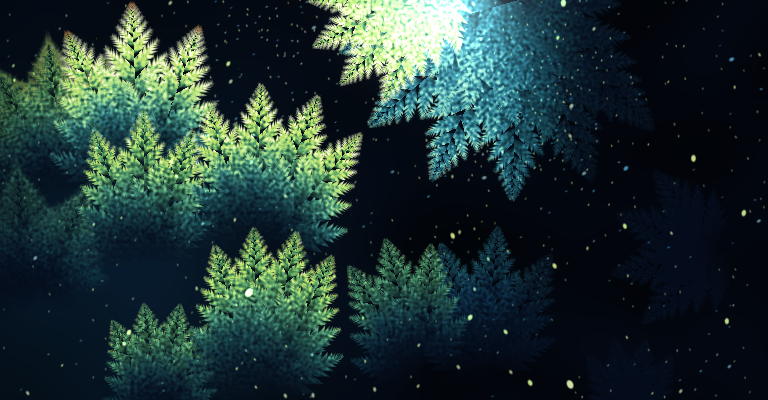
This background is drawn by a Shadertoy shader. Its source:

```glsl
const vec3 NIGHT = vec3(0.016, 0.042, 0.100);
const vec3 MOSS  = vec3(0.16, 0.31, 0.19);
const vec3 TEAL  = vec3(0.06, 0.25, 0.36);
const vec3 FERN  = vec3(0.37, 0.65, 0.40);
const vec3 SKY   = vec3(0.15, 0.50, 0.68);
const vec3 LIME  = vec3(0.76, 0.90, 0.42);
const vec3 ICE   = vec3(0.50, 0.86, 0.88);
const vec3 CREAM = vec3(0.97, 0.99, 0.82);
const vec3 EMBER = vec3(0.95, 0.42, 0.12);
const vec2 LAMP  = vec2(1.12, 1.03);   // centre of the bright bloom
const vec2 TWIG  = vec2(0.66, 0.751);  // direction of a side branch
const float TAPER = 0.74;              // size ratio of successive side branches
const float TWIG_REACH  = 0.55;
const float BLADE_WIDTH = 0.35;
const float GRAIN_SCALE = 110.0;
const float GRAIN_DEPTH = 1.1;
const float SPARK_SIZE  = 0.06;

vec2 hash2(vec2 p) {
    vec3 h = fract(p.xyx * vec3(0.1031, 0.1030, 0.0973));
    h += dot(h, h.yzx + 33.33);
    return fract((h.xx + h.yz) * h.zy);
}

float gradientNoise(vec2 p) {
    vec2 i = floor(p), f = fract(p), u = f * f * (3.0 - 2.0 * f);
    vec2 e = vec2(1.0, 0.0);
    float a = dot(hash2(i) * 2.0 - 1.0, f);
    float b = dot(hash2(i + e) * 2.0 - 1.0, f - e);
    float c = dot(hash2(i + e.yx) * 2.0 - 1.0, f - e.yx);
    float d = dot(hash2(i + 1.0) * 2.0 - 1.0, f - 1.0);
    return mix(mix(a, b, u.x), mix(c, d, u.x), u.y);
}

// Leaf colour from shade to full light
vec3 ramp(float light, float cool) {
    vec3 c = mix(NIGHT, mix(MOSS, TEAL, cool), smoothstep(0.0, 0.32, light));
    c = mix(c, mix(FERN, SKY, cool), smoothstep(0.25, 0.58, light));
    c = mix(c, mix(LIME, ICE, cool), smoothstep(0.5, 0.82, light));
    return mix(c, CREAM, smoothstep(0.85, 1.25, light));
}

// Plume from (0,0) to (0,1), folded into twigs: x = coverage, y = relief
vec2 plume(vec2 q, float edge) {
    float size = 1.0, relief = 0.35;
    for (int level = 0; level < 2; level++) {
        float shift = q.x < 0.0 ? 0.5 : 0.0;
        q.x = abs(q.x);
        float s = clamp(q.y - q.x * TWIG.y / TWIG.x, 0.0, 0.97);
        float order = floor(log(1.0 - s) / log(TAPER) + shift) + 0.5 - shift;
        float rest = pow(TAPER, order);
        float reach = TWIG_REACH * rest;
        vec2 d = vec2(q.x, q.y - 1.0 + rest);
        q = vec2(d.x * TWIG.y - d.y * TWIG.x, dot(d, TWIG)) / reach;
        size *= reach;
        relief += (level == 0 ? 0.5 : 0.3) * clamp(q.y, 0.0, 1.0);
    }
    float dist = max(abs(q.x) - BLADE_WIDTH * (1.0 - q.y), -q.y - 0.4) * size;
    relief += 0.25 - 0.8 * min(abs(q.x), 0.4);
    return vec2(1.0 - smoothstep(-edge, edge, dist), relief);
}

// shape: aim, spread, reach, blur; look: gain, coolness, light at root, count
void fan(inout vec3 col, vec2 p, vec2 root, vec4 shape, vec4 look) {
    vec2 d = p - root;
    if (length(d) > shape.z * 1.15 + shape.w) return;
    float grain = 1.0 + GRAIN_DEPTH * gradientNoise(p * GRAIN_SCALE);
    float exposure = 1.0 - 0.88 * smoothstep(1.14, 1.5, p.x);
    exposure *= mix(0.5, 1.0, smoothstep(-0.05, 0.32, p.x));
    float edge = shape.w + 1.0 / iResolution.y;
    for (float i = 0.0; i < look.w; i++) {
        float t = 2.0 * i / (look.w - 1.0) - 1.0;
        float angle = shape.x + shape.y * t;
        float size = shape.z * (1.0 - 0.07 * t * t);
        vec2 up = vec2(sin(angle), cos(angle));
        vec2 q = vec2(d.x * up.y - d.y * up.x, dot(d, up)) / size;
        vec2 leaf = plume(q, edge / size);
        float along = clamp(q.y, 0.0, 1.0);
        float light = look.x * mix(look.z, 1.0, smoothstep(0.12, 0.95, along));
        light *= leaf.y * grain * exposure;
        float shade = 1.0 - smoothstep(0.2, 0.8, along);
        float cool = clamp(look.y + 0.85 * shade * (1.0 - look.z), 0.0, 1.0);
        vec3 tint = ramp(light, cool);
        tint = mix(tint, EMBER, 0.7 * smoothstep(0.93, 1.0, along) * smoothstep(1.2, 1.3, look.x));
        float fade = smoothstep(0.05, 0.5, along + 0.4 * look.z);
        col = mix(col, tint, leaf.x * fade);
    }
}

// Drifting flecks, one per cell at most
vec3 sparks(vec2 p, float cell, float density) {
    vec2 id = floor(p / cell), h = hash2(id + cell * 700.0), k = hash2(id + 41.7);
    vec2 d = p - (id + 0.2 + 0.6 * h) * cell;
    float a = 1.2 + 2.0 * (k.x - 0.5), blur = 1.0 / iResolution.y;
    d = mat2(cos(a), -sin(a), sin(a), cos(a)) * d;
    float radius = max(cell * SPARK_SIZE * (0.4 + 0.6 * k.y), 0.0016);
    float body = 1.0 - smoothstep(-blur, blur, length(d * vec2(0.7, 1.0)) - radius);
    vec3 tint = mix(mix(SKY, LIME, step(0.35, k.x)), CREAM, k.y * 0.7);
    return tint * body * step(hash2(id + 9.3).x, density);
}

void mainImage(out vec4 fragColor, in vec2 fragCoord) {
    vec2 p = fragCoord / iResolution.y;
    p.x *= 1.925 * iResolution.y / iResolution.x;

    // Night sky and low haze
    vec2 toHaze = p - vec2(0.3, 0.35);
    vec3 col = NIGHT * (0.5 + 0.5 * gradientNoise(p * 4.0));
    col += TEAL * 0.3 * exp(-3.5 * dot(toHaze, toHaze));

    // Left bank, back to front
    fan(col, p, vec2(0.17, 0.49), vec4(-0.12, 0.38, 0.41, 0.012), vec4(1.0, 0.0, 0.1, 3.0));
    fan(col, p, vec2(0.08, 0.20), vec4(-0.1, 0.5, 0.38, 0.014), vec4(0.5, 0.3, 0.1, 3.0));
    fan(col, p, vec2(0.35, 0.51), vec4(-0.04, 0.38, 0.49, 0.001), vec4(1.36, 0.0, 0.1, 3.0));
    fan(col, p, vec2(0.36, 0.31), vec4(0.0, 0.33, 0.42, 0.0), vec4(0.86, 0.0, 0.12, 3.0));
    fan(col, p, vec2(0.64, 0.35), vec4(0.2, 0.5, 0.45, 0.0), vec4(1.1, 0.0, 0.1, 4.0));
    fan(col, p, vec2(0.40, -0.06), vec4(0.02, 0.45, 0.31, 0.0), vec4(0.55, 0.1, 0.15, 4.0));
    fan(col, p, vec2(0.65, -0.02), vec4(0.09, 0.36, 0.46, 0.0), vec4(0.78, 0.0, 0.15, 4.0));

    // Dim centre and right
    fan(col, p, vec2(1.21, 0.05), vec4(0.1, 0.4, 0.39, 0.0), vec4(0.32, 0.75, 0.2, 3.0));
    fan(col, p, vec2(1.06, 0.05), vec4(-0.26, 0.32, 0.37, 0.0), vec4(0.5, 0.2, 0.15, 3.0));
    fan(col, p, vec2(1.81, 0.37), vec4(-1.5, 0.8, 0.29, 0.0), vec4(0.5, 1.0, 0.3, 4.0));
    fan(col, p, vec2(1.58, -0.06), vec4(0.0, 0.55, 0.22, 0.0), vec4(0.45, 1.0, 0.3, 4.0));

    // Hanging bank under the lamp
    fan(col, p, vec2(1.30, 1.00), vec4(-2.9, 1.05, 0.51, 0.0), vec4(0.68, 0.75, 0.95, 6.0));
    fan(col, p, vec2(1.10, 1.04), vec4(-2.2, 0.5, 0.36, 0.0), vec4(1.21, 0.08, 0.8, 4.0));
    vec2 toLamp = p - LAMP;
    col += mix(SKY, CREAM, 0.5) * 0.7 * exp(-36.0 * dot(toLamp, toLamp));

    // Flecks in growing sizes, then dust near the two gaps
    for (float i = 0.0; i < 3.0; i++)
        col += sparks(p + i * 0.37, 0.035 * exp2(i), 0.22 - 0.03 * i) * (0.4 + 0.25 * i);
    vec2 a = p - vec2(0.67, 0.92), b = p - vec2(1.3, 0.75);
    float dust = exp(-25.0 * dot(a, a)) + exp(-18.0 * dot(b, b));
    col += sparks(p, 0.019, 0.45 * dust) * 0.6;

    fragColor = vec4(clamp(col, 0.0, 1.0), 1.0);
}
```
